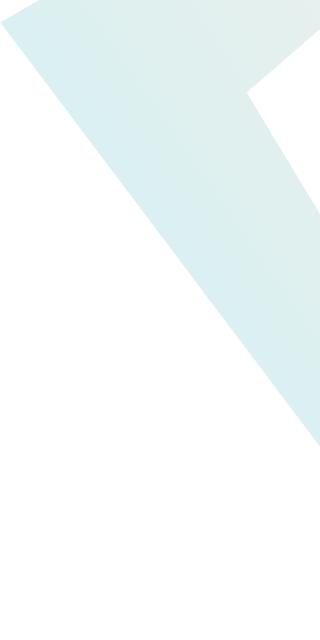
Give the GLSL for this background, as a Shadertoy shader.

```glsl
// Pale aqua angular band with a white notch, crossing a white page diagonally.

// Positions are in canvas widths, origin at the lower left
#define BAND_TOP     vec2(0.122, 2.000)
#define BAND_CORNER  vec2(0.001, 1.930)
#define BAND_END     vec2(1.000, 0.604)
#define NOTCH_TOP    vec2(1.000, 1.909)
#define NOTCH_TIP    vec2(0.771, 1.711)
#define NOTCH_END    vec2(1.000, 1.331)
#define TINT_AXIS    vec2(0.820, 0.572)
#define PAGE_WHITE   vec3(1.000, 1.000, 1.000)
#define EDGE_CYAN    vec3(0.859, 0.942, 0.953)
#define MID_AQUA     vec3(0.868, 0.941, 0.938)
#define FAR_GREY     vec3(0.902, 0.941, 0.933)

// Signed distance to the line a-b, positive on its left
float leftOf(vec2 p, vec2 a, vec2 b) {
    vec2 dir = normalize(b - a);
    return dot(p - a, vec2(-dir.y, dir.x));
}

// Convex corner a-b-c, positive inside
float wedge(vec2 p, vec2 a, vec2 b, vec2 c) {
    return min(leftOf(p, a, b), leftOf(p, b, c));
}

// Three-stop tint running away from the long lower edge
vec3 bandTint(vec2 p) {
    float t = dot(p - BAND_CORNER, TINT_AXIS);
    vec3 tint = mix(EDGE_CYAN, MID_AQUA, smoothstep(0.02, 0.30, t));
    return mix(tint, FAR_GREY, clamp((t - 0.22) / 0.63, 0.0, 1.0));
}

void mainImage(out vec4 fragColor, in vec2 fragCoord) {
    vec2 p = fragCoord / iResolution.x;
    float pixel = 1.0 / iResolution.x;

    // Band with the notch cut out
    float band = wedge(p, BAND_TOP, BAND_CORNER, BAND_END);
    float notch = wedge(p, NOTCH_TOP, NOTCH_TIP, NOTCH_END);
    float shape = min(band, -notch);

    // Smooth edges over about one pixel
    float cover = smoothstep(-0.7 * pixel, 0.7 * pixel, shape);
    fragColor = vec4(mix(PAGE_WHITE, bandTint(p), cover), 1.0);
}
```
